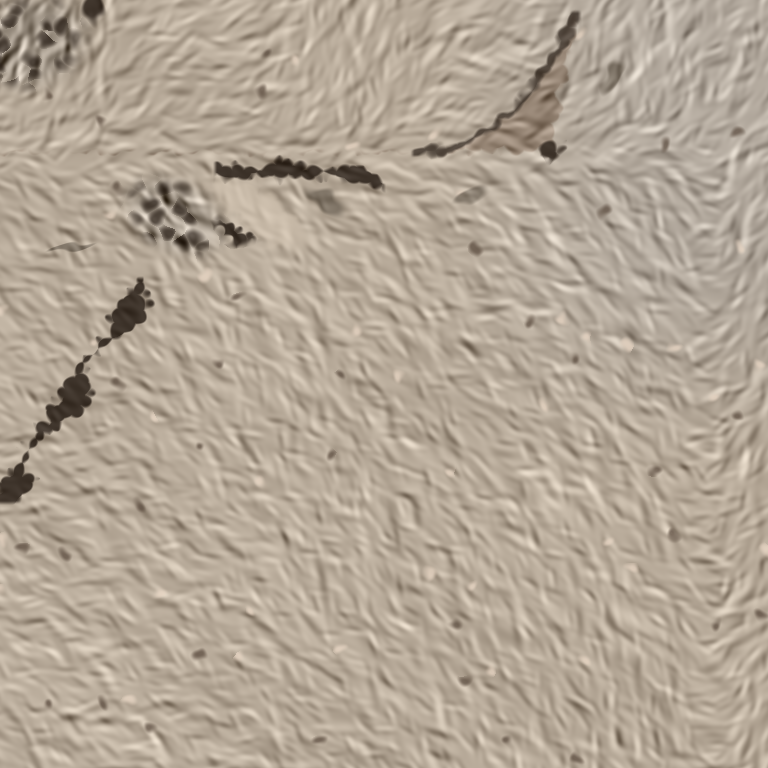
Write a WebGL 1 fragment shader that draws this texture.

```glsl
precision highp float;
// Weathered plaster with a broken crack: short oriented ridges scattered over
// jittered cells make the relief; the cracks are bands around simple curves,
// and cellular noise chips their edges and adds rubble, pits and pale grains.
uniform vec2 u_resolution;

vec3 hash3(vec2 p) {
  vec3 q = vec3(dot(p, vec2(127.1, 311.7)), dot(p, vec2(269.5, 183.3)), dot(p, vec2(419.2, 371.9)));
  return fract(sin(q) * 43758.55);
}

// Direction of the trowel marks across the wall
float grainAngle(vec2 p) {
  float a = -0.6 + 0.2 * sin(p.x * 7.0 + p.y * 4.0) - 0.35 * smoothstep(0.6, 0.85, p.x);
  a = mix(a, 0.75 + 0.5 * sin(p.x * 17.0), smoothstep(0.72, 0.88, p.y));
  return mix(a, 0.95, smoothstep(0.88, 0.97, p.x));
}

// Sum of windowed light-and-dark ridges, one per cell
float ridges(vec2 p, float cells, float seed) {
  vec2 g = p * cells, id = floor(g);
  float sum = 0.0;
  for (int j = -1; j <= 1; j++) {
    for (int i = -1; i <= 1; i++) {
      vec2 cell = id + vec2(float(i), float(j));
      vec3 h = hash3(cell + seed);
      vec2 d = g - cell - h.xy;
      float a = grainAngle((cell + 0.5) / cells) + (h.z - 0.5) * 1.3;
      float across = dot(d, vec2(-sin(a), cos(a)));
      float window = max(0.0, 1.0 - dot(d, d));
      float strength = 0.3 + 0.95 * fract(h.z * 17.0);
      sum += strength * window * window * exp(-6.0 * across * across)
           * cos(7.5 * across + 6.28 * fract(h.x * 31.0));
    }
  }
  return sum;
}

// Cellular noise: distance to the nearest point and its random value
vec2 cellular(vec2 p) {
  vec2 id = floor(p), best = vec2(9.0, 0.0);
  for (int j = -1; j <= 1; j++) {
    for (int i = -1; i <= 1; i++) {
      vec2 cell = id + vec2(float(i), float(j));
      vec3 h = hash3(cell + 7.0);
      float d = length(p - cell - h.xy);
      if (d < best.x) best = vec2(d, h.z);
    }
  }
  return best;
}

// Soft rotated ellipse
float blot(vec2 p, vec2 center, float a, vec2 radii) {
  vec2 d = p - center;
  d = vec2(dot(d, vec2(cos(a), sin(a))), dot(d, vec2(-sin(a), cos(a))));
  return 1.0 - smoothstep(0.6, 1.2, length(d / radii));
}

float inside(float d) { return 1.0 - smoothstep(-0.0035, 0.0035, d); }
float band(float x, float lo, float hi) { return inside(lo - x) * inside(x - hi); }

void main() {
  vec2 uv = gl_FragCoord.xy / u_resolution;
  vec2 rough = uv + 0.003 * sin(uv.yx * vec2(150.0, 131.0) + 2.0 * sin(uv * 97.0));
  float chip = 0.013 * (cellular(uv * 62.0).x - 0.42);

  // Plaster relief and slow stains
  float relief = 0.72 * ridges(uv, 33.0, 3.0) + 0.62 * ridges(uv, 49.0, 51.0) + 0.36 * ridges(uv, 17.0, 23.0);
  float stain = sin(uv.x * 9.0 + 2.0 * sin(uv.y * 7.0)) * sin(uv.y * 11.0 + uv.x * 5.0);
  float tone = 0.158 * (relief - 0.12 * relief * relief) + 0.014 * stain;
  vec3 color = vec3(0.715, 0.668, 0.607) + tone * vec3(1.0, 1.01, 1.0);
  float cool = smoothstep(0.5, 0.9, uv.x) * smoothstep(0.35, 0.7, uv.y);
  color += mix(vec3(0.005, 0.0, -0.005), vec3(-0.02, -0.01, 0.006), cool);

  // Rare pale grains and dark pits
  vec2 grain = cellular(rough * 34.0);
  float speck = 1.0 - smoothstep(0.05, 0.34, grain.x);
  color = mix(color, vec3(0.9, 0.83, 0.76), 0.8 * speck * step(0.97, grain.y));
  color = mix(color, vec3(0.36, 0.3, 0.25), 0.75 * speck * step(grain.y, 0.022));

  // Pale flake below the break, with soft shadows around
  float flake = blot(rough + chip, vec2(0.335, 0.727), -0.65, vec2(0.085, 0.032));
  color = mix(color, vec3(0.79, 0.735, 0.665) + 0.35 * tone, flake);
  float shade = blot(rough, vec2(0.425, 0.738), -0.5, vec2(0.03, 0.013));
  shade = max(shade, blot(rough, vec2(0.61, 0.744), 0.35, vec2(0.024, 0.009)));
  shade = max(shade, blot(rough, vec2(0.798, 0.9), 1.1, vec2(0.024, 0.01)));
  shade = max(shade, blot(rough, vec2(0.093, 0.678), 0.15, vec2(0.033, 0.004)));
  color = mix(color, vec3(0.43, 0.39, 0.34) + tone, 0.75 * shade);

  // Rising curve with the brown exposed wedge beneath it
  float t = clamp((rough.x - 0.535) / 0.215, 0.0, 1.0);
  float slope = 2.0 * pow(t, 1.4);
  float toCurve = (rough.y - 0.802 - 0.18 * pow(t, 2.4)) / sqrt(1.0 + slope * slope);
  float wedge = inside(toCurve) * inside(0.803 - rough.y + chip) * inside(rough.x - 0.716 - 0.19 * (rough.y - 0.8) + chip);
  color = mix(color, vec3(0.57, 0.5, 0.435) + 1.2 * tone, 0.85 * wedge);
  float curveWidth = 0.003 + 0.003 * abs(2.0 * t - 1.0);
  float crack = 0.85 * inside(abs(toCurve) - curveWidth + 0.5 * chip) * band(uv.x, 0.537, 0.755) * band(uv.y, 0.79, 0.985);

  // Level break
  float level = 0.777 + 0.003 * sin(uv.x * 55.0) - 0.018 * smoothstep(0.44, 0.5, uv.x);
  float levelWidth = 0.008 + 0.0035 * sin(uv.x * 70.0 + 0.5);
  crack = max(crack, inside(abs(rough.y - level) - levelWidth + chip) * band(uv.x, 0.28, 0.5));

  // Slanted crack, swelling and thinning along its length
  float s = (uv.y - 0.35) / 0.29;
  float slant = 0.195 * s + 0.009 * sin(16.5 * s + 0.92);
  float slantWidth = (0.012 + 0.011 * sin(15.0 * s + 1.4)) * (1.0 - 0.7 * smoothstep(0.85, 1.0, s));
  crack = max(crack, inside(0.85 * (abs(rough.x - slant) - slantWidth) + 1.3 * chip) * band(uv.y, 0.345, 0.638));

  // Loose rubble and single holes
  float rubble = max(blot(uv, vec2(0.228, 0.718), -0.5, vec2(0.07, 0.047)), blot(uv, vec2(0.04, 0.945), 0.4, vec2(0.075, 0.06)));
  vec2 stone = cellular(rough * 48.0);
  color = mix(color, vec3(0.62, 0.58, 0.53) + 2.2 * tone, 0.75 * rubble);
  crack = max(crack, 0.9 * rubble * step(0.4, stone.y) * (1.0 - smoothstep(0.15, 0.7, stone.x)));
  crack = max(crack, blot(rough + chip, vec2(0.718, 0.803), 0.3, vec2(0.017, 0.012)));
  crack = max(crack, blot(rough, vec2(0.121, 0.99), 1.7, vec2(0.022, 0.013)));
  crack = max(crack, blot(rough + chip, vec2(0.305, 0.696), -0.5, vec2(0.028, 0.009)));
  gl_FragColor = vec4(mix(color, vec3(0.24, 0.2, 0.165) + 0.4 * tone, crack), 1.0);
}
```
